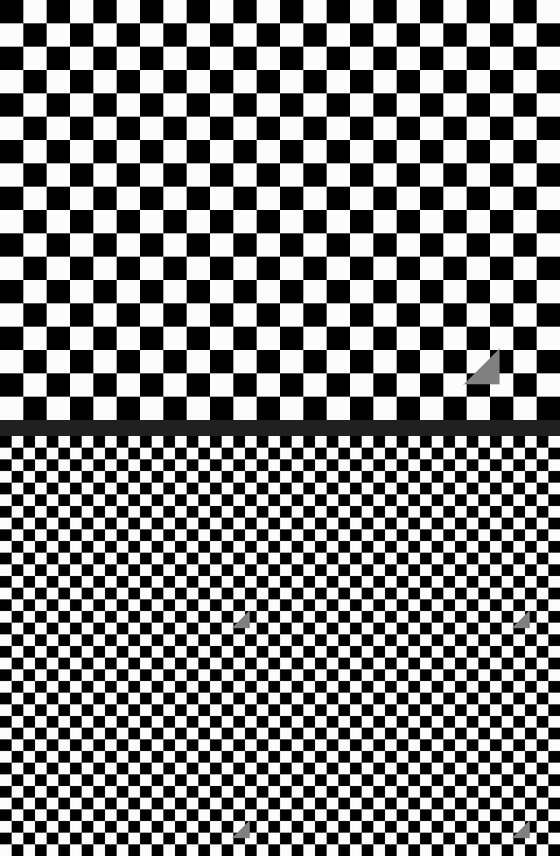
Top, the tile; bottom, the same tile 2 across and 2 down.
This pattern is drawn by a Shadertoy shader. Its source:

```glsl
const vec2 GRID = vec2(24.0, 18.0);  // whole, even cell counts keep the tile seamless
const vec3 BLACK = vec3(0.0);
const vec3 WHITE = vec3(0.99);
const vec3 GREY = vec3(0.5);

// Square wave with a period of two cells: +1 on even cells, -1 on odd ones
vec2 squareWave(vec2 p, vec2 pixel) {
    vec2 edgeDistance = 0.5 - abs(mod(p + 0.5, 2.0) - 1.0);
    return clamp(edgeDistance / (0.5 * pixel), -1.0, 1.0);
}

// Coverage of the light cells
float checker(vec2 p, vec2 pixel) {
    vec2 wave = squareWave(p, pixel);
    return 0.5 + 0.5 * wave.x * wave.y;
}

// Signed distance to a right triangle with its square corner at lower right
float cornerTriangle(vec2 p, vec2 corner, float leg) {
    vec2 q = p - corner;
    float slope = (q.y - q.x - leg) * inversesqrt(2.0);
    return max(max(q.x, -q.y), slope);
}

float coverage(float signedDistance, float pixel) {
    return clamp(0.5 - signedDistance / pixel, 0.0, 1.0);
}

void mainImage(out vec4 fragColor, in vec2 fragCoord) {
    vec2 pixel = GRID / iResolution.xy;
    vec2 p = fragCoord * pixel;

    // Checkered ground
    vec3 color = mix(BLACK, WHITE, checker(p, pixel));

    // Single grey mark
    float mark = cornerTriangle(p, vec2(21.41, 1.53), 1.53);
    color = mix(color, GREY, coverage(mark, pixel.y));

    fragColor = vec4(color, 1.0);
}
```
